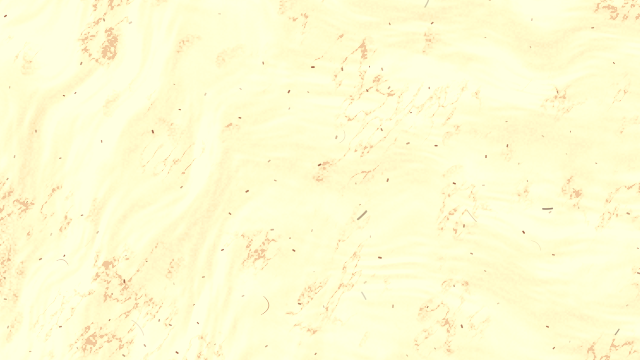
Write a Shadertoy shader that draws this texture.

```glsl
// Sunlit pale sand with soft wind ridges, stippled hollows and scattered plant debris
#define RIDGE_FREQ vec2(3.2, 9.5)   // along and across the ridges
#define BASE_TONE 1.05
#define HEIGHT_TONE 5.0
#define SLOPE_TONE 17.0
#define HOLLOW_CELL 0.19
#define HOLLOW_DENSITY 0.50
#define WRINKLE_TONE 3.6
#define GRAIN_FREQ 210.0
#define SPECK_DENSITY 0.30
#define TWIG_DENSITY 0.14
#define TAN_SPECK vec3(0.76, 0.50, 0.36)
#define DARK_TWIG vec3(0.38, 0.22, 0.18)

float hash(vec2 p) {
    return fract(sin(dot(p, vec2(127.1, 311.7))) * 43758.5);
}

float noise(vec2 p) {
    vec2 i = floor(p), f = fract(p);
    f = f * f * (3.0 - 2.0 * f);
    return mix(mix(hash(i), hash(i + vec2(1, 0)), f.x),
               mix(hash(i + vec2(0, 1)), hash(i + vec2(1, 1)), f.x), f.y);
}

float fbm(vec2 p) {
    float sum = 0.0, amp = 0.533;
    for (int i = 0; i < 4; i++) {
        sum += amp * noise(p);
        p = p * 2.03 + 17.3;
        amp *= 0.5;
    }
    return sum;
}

// Coordinates along and across a direction
vec2 turn(vec2 p, float angle) {
    float c = cos(angle), s = sin(angle);
    return vec2(c * p.x + s * p.y, c * p.y - s * p.x);
}

// Sand height: steep ridges at the left, flatter ones at the right
float sandHeight(vec2 p) {
    vec2 w = p + 0.12 * vec2(noise(p * 6.0), noise(p * 6.0 + 31.0));
    float side = smoothstep(0.6, 1.2, p.x + 0.35 * p.y);
    float steep = fbm(turn(w, 1.1) * RIDGE_FREQ);
    float flatter = fbm(turn(w, -0.25) * RIDGE_FREQ + 50.0);
    return mix(steep, flatter, side);
}

// Ragged hollows, shaded towards one crisp rim
float hollows(vec2 p) {
    float shade = 0.0;
    vec2 base = floor(p / HOLLOW_CELL);
    vec2 warp = 0.06 * vec2(fbm(p * 16.0) - 0.5, fbm(p * 16.0 + 9.0) - 0.5);
    for (int k = 0; k < 9; k++) {
        vec2 id = base + vec2(k % 3, k / 3) - 1.0;
        float density = HOLLOW_DENSITY * mix(1.3, 0.4, smoothstep(0.4, 1.4, p.x));
        float present = step(hash(id + 3.7), density);
        vec2 center = (id + 0.2 + 0.6 * vec2(hash(id), hash(id + 8.1))) * HOLLOW_CELL;
        vec2 size = mix(vec2(0.025, 0.014), vec2(0.055, 0.034), hash(id + 5.3));
        vec2 q = turn(p - center + warp, 0.5 + 1.2 * hash(id + 2.9)) / size;
        float inside = smoothstep(1.05, 0.75, length(q));
        shade = max(shade, present * inside * smoothstep(-1.3, 0.7, q.y));
    }
    return shade;
}

// Scattered curved strokes; returns coverage times strength
float debris(vec2 p, float cell, float density, vec2 halfSize, float bend, float seed) {
    float cover = 0.0, px = 0.7 / iResolution.y;
    vec2 base = floor(p / cell);
    for (int k = 0; k < 9; k++) {
        vec2 id = base + vec2(k % 3, k / 3) - 1.0, key = id + seed;
        float present = step(hash(key + 1.3), density);
        vec2 center = (id + 0.15 + 0.7 * vec2(hash(key), hash(key + 7.7))) * cell;
        vec2 q = turn(p - center, 3.14 * hash(key + 4.1));
        vec2 size = halfSize * mix(0.4, 1.0, hash(key + 6.2));
        q.y -= bend * (hash(key + 9.4) - 0.3) * q.x * q.x;
        q.x -= clamp(q.x, -size.x, size.x);
        float strength = mix(0.25, 1.0, hash(key + 11.6));
        cover = max(cover, present * strength * smoothstep(px, -px, length(q) - size.y));
    }
    return cover;
}

// Ramp from sunlit cream to shaded tan
vec3 sandColour(float tone) {
    vec3 tones[6] = vec3[6](vec3(1.0, 1.0, 0.88), vec3(1.0, 1.0, 0.84), vec3(1.0, 0.99, 0.80),
                            vec3(1.0, 0.96, 0.78), vec3(1.0, 0.93, 0.73), vec3(0.95, 0.79, 0.61));
    vec3 c = tones[0];
    for (int i = 1; i < 6; i++) c = mix(c, tones[i], clamp(tone - float(i - 1), 0.0, 1.0));
    return c;
}

void mainImage(out vec4 fragColor, in vec2 fragCoord) {
    vec2 p = fragCoord / iResolution.y;

    // Ridges lit from the upper left
    vec2 toLight = vec2(-0.004, 0.005);
    float height = sandHeight(p);
    float slope = sandHeight(p + toLight) - sandHeight(p - toLight);
    float tone = BASE_TONE + HEIGHT_TONE * (height - 0.5) + SLOPE_TONE * slope;
    tone = min(tone, 2.2 + 0.6 * (tone - 2.2));

    // Stippled shade in hollows and along the left border
    float grain = noise(p * GRAIN_FREQ);
    float border = smoothstep(0.07, 0.02, p.x + 0.14 * (fbm(p * 9.0) - 0.4))
                 * smoothstep(0.1, 0.2, p.y) * smoothstep(0.58, 0.45, p.y);
    tone += (0.8 + 2.2 * grain) * max(hollows(p), border);

    // Short crumbly wrinkles in loose groups
    float crease = 1.0 - abs(2.0 * fbm(turn(p, 0.9) * vec2(14.0, 32.0)) - 1.0);
    float broken = smoothstep(0.53, 0.68, fbm(p * 7.0 + 70.0));
    tone += WRINKLE_TONE * broken * smoothstep(0.82, 1.0, crease) * (0.3 + grain);
    tone += (grain - 0.5) * mix(0.5, 1.5, smoothstep(1.3, 3.0, tone));
    vec3 col = sandColour(tone);

    // Specks, twigs and thin curled fibres
    float specks = debris(p, 0.065, SPECK_DENSITY, vec2(0.0028, 0.0024), 0.0, 0.0);
    float twigs = debris(p, 0.27, TWIG_DENSITY, vec2(0.02, 0.0034), 8.0, 40.0);
    float fibres = debris(p, 0.23, 0.25, vec2(0.034, 0.0016), 45.0, 80.0);
    col = mix(col, TAN_SPECK, max(specks, 0.7 * fibres));
    col = mix(col, DARK_TWIG, max(0.85 * twigs, 0.4 * specks * specks));
    fragColor = vec4(col, 1.0);
}
```
